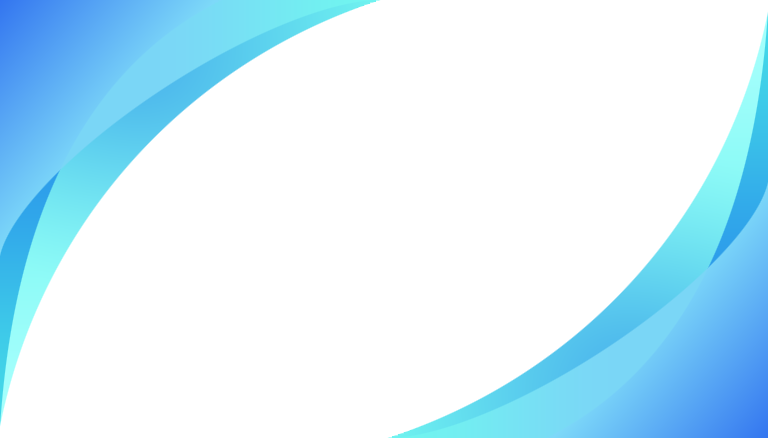
A Shadertoy shader for this background:

```glsl
// Two opposite corners of layered blue and cyan curved blades on white.

#define INNER_WEIGHT 0.325
#define OUTER_WEIGHT 1.95
#define CROSS_WEIGHT 0.26
#define CORNER_DEEP vec3(0.20, 0.46, 0.94)
#define CORNER_PALE vec3(0.49, 0.85, 0.975)
#define BLADE_BLUE vec3(0.17, 0.60, 0.92)
#define BLADE_TEAL vec3(0.26, 0.84, 0.91)
#define BAND_BLUE vec3(0.28, 0.68, 0.925)
#define BAND_CYAN vec3(0.44, 0.96, 0.94)
#define BAND_PALE vec3(0.65, 1.00, 0.99)
#define VEIL_BLUE vec3(0.48, 0.84, 0.965)

float cross2(vec2 u, vec2 v) {
    return u.x * v.y - u.y * v.x;
}

// Coverage of the side beyond a conic arc from start to end;
// its end tangents meet at bend.
float beyondArc(vec2 p, vec2 start, vec2 bend, vec2 end, float weight) {
    vec2 chord = end - start, tangent = bend - start, offset = p - start;
    float area = cross2(chord, tangent);
    float toEnd = cross2(offset, tangent) / area;
    float toBend = cross2(chord, offset) / area;
    float toStart = 1.0 - toEnd - toBend;
    float bulge = max(toBend, 0.0);
    float f = max(toStart, 0.0) * toEnd - weight * bulge * bulge;
    return clamp(f / max(fwidth(f), 1e-6) + 0.5, 0.0, 1.0);
}

// One corner ornament; p is measured from that corner, 0 to 1 on each axis.
vec3 cornerBlades(vec2 p) {
    vec2 innerTip = vec2(0.495, 0.0);
    float inner = beyondArc(p, vec2(0.0, 0.973), vec2(0.085, 0.234), innerTip, INNER_WEIGHT);
    float outer = beyondArc(p, vec2(0.0, 0.584), vec2(0.074, 0.0), innerTip, OUTER_WEIGHT);
    float crossing = beyondArc(p, vec2(0.0, 0.977), vec2(0.027, 0.227), vec2(0.289, 0.0), CROSS_WEIGHT);

    // Gradients of the four overlapping zones
    vec3 corner = mix(CORNER_DEEP, CORNER_PALE, clamp(p.x / 0.28 + p.y / 0.58, 0.0, 1.0));
    vec3 veil = mix(VEIL_BLUE, BAND_CYAN, smoothstep(0.19, 0.5, p.x));
    vec3 blade = mix(BLADE_BLUE, BLADE_TEAL, smoothstep(0.3, 0.95, p.y));
    float spread = length((p - vec2(0.18, 0.11)) * vec2(3.1, 1.76));
    vec3 band = mix(BAND_BLUE, BAND_CYAN, clamp(spread, 0.0, 1.0));
    band = mix(band, BAND_PALE, smoothstep(0.2, 1.0, p.y));

    vec3 color = mix(mix(corner, veil, crossing), mix(blade, band, crossing), outer);
    return mix(color, vec3(1.0), inner);
}

void mainImage(out vec4 fragColor, in vec2 fragCoord) {
    vec2 p = fragCoord / iResolution.xy;
    p.y = 1.0 - p.y;

    // The second ornament is the first turned by half a circle
    fragColor = vec4(min(cornerBlades(p), cornerBlades(1.0 - p)), 1.0);
}
```
